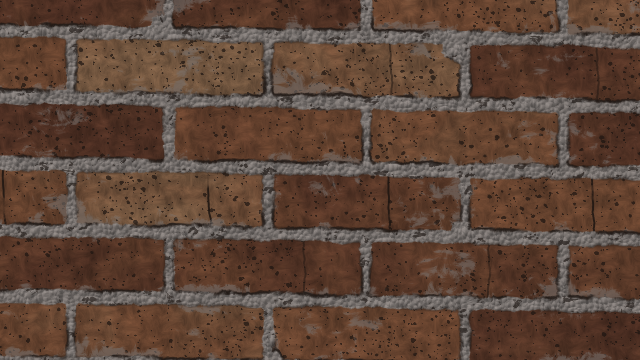
Write a Shadertoy shader that draws this texture.

```glsl
// A weathered brick wall in running bond, six courses with rough pale mortar.
// Each brick is a worn rounded box; cellular noise makes grains and pits,
// and layered warped sines make the ragged edges, stains and mortar smears.

// Layout, in units of canvas height
const vec2  PITCH     = vec2(0.547, 0.184);  // brick plus joint
const vec2  JOINT     = vec2(0.028, 0.038);  // head joint, bed joint
const float FIRST_BED = 0.0995;              // top bed joint below the upper edge
const float EVEN_HEAD = 0.470;               // first head joint, even courses
const float ODD_HEAD  = 0.198;               // first head joint, odd courses
const float TILT      = 0.0156;              // courses sink to the right
const float CORNER    = 0.009;
const float EDGE_WEAR = 0.0055;
const float CRACKED_COURSE = 3.0;

// Surface
const float GRAIN_SCALE = 74.0;
const float PIT_SCALE   = 52.0;              // doubled for the finer layer
const vec2  LIGHT_STEP  = vec2(-0.22, -0.32); // y points down the wall
const vec3  RED    = vec3(0.290, 0.175, 0.130);
const vec3  ORANGE = vec3(0.400, 0.260, 0.180);
const vec3  TAN    = vec3(0.450, 0.340, 0.250);
const vec3  MORTAR = vec3(0.445, 0.422, 0.410);
const vec3  SOOT   = vec3(0.11, 0.08, 0.065);

// Firing tone of each brick, four per course: 0 red, 0.5 orange, 1 tan
const float TONE[24] = float[24](
    0.15, 0.20, 0.60, 0.65,
    0.55, 0.95, 0.75, 0.20,
    0.10, 0.40, 0.60, 0.20,
    0.50, 0.80, 0.25, 0.50,
    0.20, 0.22, 0.30, 0.30,
    0.55, 0.65, 0.55, 0.15);

float hash(vec2 p) {
    return fract(sin(dot(p, vec2(127.1, 311.7))) * 4375.85);
}

// Distance to the nearest cell point, and that cell's random value
vec2 cellular(vec2 p) {
    vec2 base = floor(p), nearest = vec2(9.0, 0.0);
    for (int j = -1; j <= 1; j++)
    for (int i = -1; i <= 1; i++) {
        vec2 cell = base + vec2(i, j);
        vec2 point = cell + vec2(hash(cell), hash(cell + 47.3));
        float dist = length(point - p);
        if (dist < nearest.x) nearest = vec2(dist, hash(cell + 91.7));
    }
    return nearest;
}

// Layered, rotated and warped sines, about -1 to 1
float sines(vec2 p) {
    float sum = 0.0, amp = 0.6;
    for (int i = 0; i < 5; i++) {
        p = mat2(0.8, -0.6, 0.6, 0.8) * p * 1.9 + 1.3;
        p += 0.7 * sin(p.yx);
        sum += amp * sin(p.x) * sin(p.y);
        amp *= 0.62;
    }
    return sum;
}

// Dark pits of random size in two layers, denser where stained
float pits(vec2 p, float density) {
    float mask = 0.0, scale = PIT_SCALE;
    for (int i = 0; i < 2; i++) {
        vec2 pit = cellular(p * scale * vec2(0.85, 1.0) + float(i) * 17.0);
        float radius = 0.34 * smoothstep(0.65 - 0.3 * density, 1.1, pit.y);
        float hole = 1.0 - smoothstep(radius - 0.06, radius + 0.06, pit.x);
        mask = max(mask, hole * step(0.07, radius));
        scale *= 2.0;
    }
    return mask;
}

float roundBox(vec2 p, vec2 halfSize, float radius) {
    vec2 q = abs(p) - halfSize + radius;
    return length(max(q, 0.0)) + min(max(q.x, q.y), 0.0) - radius;
}

void mainImage(out vec4 fragColor, in vec2 fragCoord) {
    float pixel = 1.0 / iResolution.y;
    vec2 p = fragCoord * pixel;
    p.y = 1.0 - p.y;

    // Course, brick and position within the brick
    vec2 grid;
    grid.y = (p.y - FIRST_BED - TILT * (p.x - 0.889)) / PITCH.y + 1.0;
    float course = floor(grid.y);
    float head = mod(course, 2.0) < 0.5 ? EVEN_HEAD : ODD_HEAD;
    grid.x = (p.x - head) / PITCH.x + 1.0;
    vec2 id = floor(grid);
    vec2 local = (grid - id - 0.5) * PITCH;
    vec2 halfSize = 0.5 * (PITCH - JOINT);
    float seed = hash(id + 3.1);

    // Worn outline with one chipped corner
    float rough = sines(p * 11.0);
    float fine = sines(p * 42.0 + 5.0);
    float d = roundBox(local, halfSize, CORNER) + EDGE_WEAR * (rough + 0.6 * fine);
    vec2 chip = halfSize * sign(vec2(seed, hash(id + 8.4)) - 0.5);
    float chipRadius = 0.055 * pow(hash(id + 5.9), 4.0);
    d = max(d, chipRadius + 0.006 * fine - length(local - chip));
    float soft = max(0.0018, pixel);
    float brickMask = 1.0 - smoothstep(-soft, soft, d);

    // Brick face: tone, mottling and pits
    int index = int(clamp(id.y, 0.0, 5.0) * 4.0 + clamp(id.x, 0.0, 3.0));
    float tone = clamp(TONE[index] + 0.15 * sines(p * 5.0 + seed * 9.0), 0.0, 1.0);
    vec3 brick = mix(RED, ORANGE, smoothstep(0.0, 0.5, tone));
    brick = mix(brick, TAN, smoothstep(0.5, 1.0, tone));
    brick *= 1.0 + 0.11 * rough + 0.17 * fine;
    float stain = sines(p * 6.0 + 40.0);
    brick = mix(brick, SOOT, 0.7 * pits(p + 0.003 * fine, stain));

    // Vertical cracks
    float crackX = (seed - 0.5) * 0.22 + 0.005 * sines(vec2(seed, p.y * 12.0));
    float crack = 1.0 - smoothstep(0.001, 0.0045, abs(local.x - crackX));
    float cracked = id.y == CRACKED_COURSE ? 0.85 : 0.5 * step(0.72, seed);
    brick = mix(brick, SOOT, crack * cracked * smoothstep(-0.7, 0.0, rough + 0.4));

    // Pale smears, thicker toward the lower edge
    float nearEdge = smoothstep(-0.045, 0.0, d) * smoothstep(-0.09, 0.08, local.y);
    float smear = sines(p * 7.0 + 21.0) + 0.75 * nearEdge + 0.35 * fine;
    brick = mix(brick, MORTAR, 0.6 * smoothstep(0.6, 1.05, smear));

    // Gritty mortar lit from the upper left, with scattered dark pores
    vec2 grain = p * GRAIN_SCALE + 0.4 * vec2(rough, fine);
    float relief = cellular(grain + LIGHT_STEP).x - cellular(grain).x;
    vec3 mortar = MORTAR * (1.0 + 0.55 * relief + 0.13 * fine);
    float pore = smoothstep(0.5, 0.8, sines(p * 30.0 + 70.0) - 0.5 * relief);
    mortar = mix(mortar, SOOT, 0.55 * pore);

    // Broken shadow cast on the mortar, strongest below each brick
    vec3 color = mix(mortar, brick, brickMask);
    float below = smoothstep(-0.05, 0.06, local.y);
    float contact = smoothstep(-0.006, 0.0, d) * (1.0 - smoothstep(0.001, 0.009, d));
    float broken = smoothstep(-0.6, 0.3, sines(p * 13.0 + 33.0));
    color = mix(color, SOOT, contact * broken * (0.35 + 0.5 * below));
    fragColor = vec4(clamp(color, 0.0, 1.0), 1.0);
}
```
